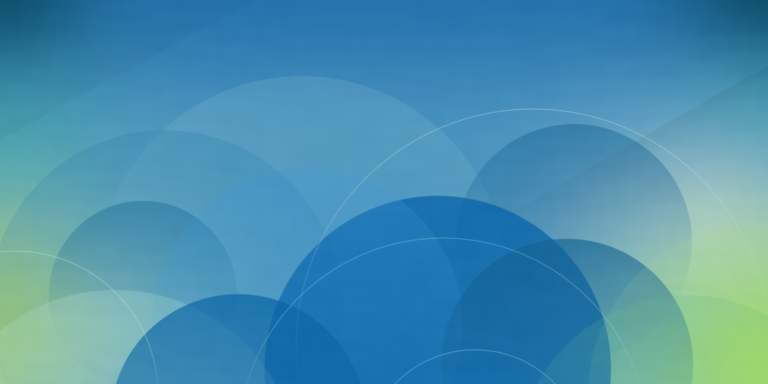
This background is drawn by a Shadertoy shader. Its source:

```glsl
// Overlapping translucent discs and thin rings on a blue field with green corners.
// The field is built from soft elliptical glows; each disc is a tinted layer that
// fades below its crest, and gradient noise adds a faint brushed grain.

vec2 hashGradient(vec2 cell) {
    float n = fract(sin(dot(cell, vec2(127.1, 311.7))) * 43758.5);
    return vec2(cos(6.2832 * n), sin(6.2832 * n));
}

float gradientNoise(vec2 p) {
    vec2 i = floor(p), f = fract(p);
    vec2 u = f * f * f * (f * (f * 6.0 - 15.0) + 10.0);
    float a = dot(hashGradient(i), f);
    float b = dot(hashGradient(i + vec2(1, 0)), f - vec2(1, 0));
    float c = dot(hashGradient(i + vec2(0, 1)), f - vec2(0, 1));
    float d = dot(hashGradient(i + vec2(1, 1)), f - vec2(1, 1));
    return mix(mix(a, b, u.x), mix(c, d, u.x), u.y);
}

// Soft elliptical falloff, 1 at its center
float glow(vec2 p, vec2 center, vec2 size) {
    vec2 q = (p - center) / size;
    return exp(-dot(q, q));
}

// Translucent disc: opacity runs from crest (top) to base (further down)
void disc(inout vec3 col, vec2 p, vec2 center, float radius, vec3 tint, float crest, float base) {
    float pixel = 1.0 / iResolution.y;
    float inside = smoothstep(pixel, -pixel, length(p - center) - radius);
    float depth = clamp((center.y + radius - p.y) / (1.3 * radius), 0.0, 1.0);
    col = mix(col, tint, inside * mix(crest, base, depth));
}

// Hairline circle that fades out toward the lower edge
void ring(inout vec3 col, vec2 p, vec2 center, float radius, float opacity, float fadeHeight) {
    float d = abs(length(p - center) - radius);
    float line = smoothstep(0.0008 + 1.0 / iResolution.y, 0.0, d);
    line *= smoothstep(-0.1, fadeHeight, p.y);
    col = mix(col, vec3(0.72, 0.88, 0.92), line * opacity);
}

vec3 field(vec2 p) {
    // Vertical blue ramp
    vec3 col = mix(vec3(0.26, 0.57, 0.76), vec3(0.28, 0.57, 0.74), smoothstep(0.0, 0.6, p.y));
    col = mix(col, vec3(0.14, 0.45, 0.68), smoothstep(0.62, 1.04, p.y));

    // Teal sides and dark upper corners
    col = mix(col, vec3(0.20, 0.61, 0.67), 0.75 * glow(p, vec2(0.0, 0.62), vec2(0.26, 0.28)));
    col = mix(col, vec3(0.20, 0.59, 0.69), 0.65 * glow(p, vec2(2.0, 0.72), vec2(0.20, 0.20)));
    col = mix(col, vec3(0.03, 0.27, 0.36), 0.85 * glow(p, vec2(-0.02, 1.05), vec2(0.25, 0.21)));
    col = mix(col, vec3(0.03, 0.27, 0.36), 0.85 * glow(p, vec2(2.02, 1.05), vec2(0.25, 0.20)));

    // Pale halos around green lower corners
    col = mix(col, vec3(0.60, 0.78, 0.76), 0.85 * glow(p, vec2(0.14, 0.16), vec2(0.46, 0.38)));
    col = mix(col, vec3(0.70, 0.80, 0.82), 0.95 * glow(p, vec2(1.84, 0.36), vec2(0.38, 0.30)));
    col = mix(col, vec3(0.56, 0.81, 0.77), 0.80 * glow(p, vec2(1.70, 0.04), vec2(0.28, 0.28)));
    col = mix(col, vec3(0.62, 0.79, 0.46), 0.95 * glow(p, vec2(-0.04, 0.14), vec2(0.26, 0.30)));
    col = mix(col, vec3(0.66, 0.87, 0.38), 0.97 * glow(p, vec2(2.02, 0.04), vec2(0.33, 0.32)));
    return col;
}

void mainImage(out vec4 fragColor, in vec2 fragCoord) {
    vec2 p = fragCoord / iResolution.y;
    float pixel = 1.0 / iResolution.y;
    vec3 col = field(p);

    // Slanted shade bands, strongest along their edges
    float leftBand = p.y - 0.635 - 0.55 * p.x;
    float rightBand = 0.83 + 0.575 * (p.x - 2.0) - p.y;
    col *= 1.0 - 0.03 * smoothstep(-pixel, pixel, leftBand) * exp(-5.0 * max(leftBand, 0.0));
    col *= 1.0 - 0.05 * smoothstep(-pixel, pixel, rightBand) * exp(-9.0 * max(rightBand, 0.0))
         * smoothstep(1.2, 1.5, p.x);

    vec3 deepBlue = vec3(0.01, 0.38, 0.66);
    vec3 slate = vec3(0.08, 0.39, 0.58);
    vec3 mist = vec3(0.52, 0.75, 0.80);

    // Large back discs
    disc(col, p, vec2(0.786, 0.268), 0.534, mist, 0.23, 0.07);
    disc(col, p, vec2(0.430, 0.200), 0.461, vec3(0.14, 0.48, 0.67), 0.25, 0.08);
    disc(col, p, vec2(1.495, 0.370), 0.307, slate, 0.48, 0.05);

    // Front discs
    disc(col, p, vec2(0.372, 0.232), 0.245, vec3(0.10, 0.42, 0.60), 0.46, 0.04);
    disc(col, p, vec2(1.140, 0.039), 0.451, deepBlue, 0.72, 0.72);
    disc(col, p, vec2(0.800, 0.156), 0.404, vec3(0.24, 0.60, 0.83), 0.30, 0.05);
    disc(col, p, vec2(1.477, 0.050), 0.328, vec3(0.07, 0.38, 0.57), 0.64, 0.14);
    disc(col, p, vec2(0.300, -0.234), 0.479, vec3(0.70, 0.87, 0.82), 0.27, 0.16);
    disc(col, p, vec2(0.620, -0.099), 0.333, vec3(0.04, 0.40, 0.65), 0.72, 0.42);

    // Right corner discs
    disc(col, p, vec2(1.984, -0.031), 0.453, vec3(0.66, 0.85, 0.54), 0.14, 0.06);
    disc(col, p, vec2(1.789, -0.214), 0.445, vec3(0.40, 0.72, 0.56), 0.20, 0.05);

    // Hairline rings
    ring(col, p, vec2(1.388, 0.099), 0.617, 0.30, 0.75);
    ring(col, p, vec2(1.154, -0.154), 0.534, 0.22, 0.20);
    ring(col, p, vec2(0.039, -0.026), 0.372, 0.32, 0.20);
    ring(col, p, vec2(1.237, -0.200), 0.289, 0.24, 0.05);

    // Brushed grain
    float grain = gradientNoise(p * vec2(9.0, 34.0)) + 0.6 * gradientNoise(p * vec2(38.0, 13.0));
    col += 0.011 * grain;

    fragColor = vec4(clamp(col, 0.0, 1.0), 1.0);
}
```
